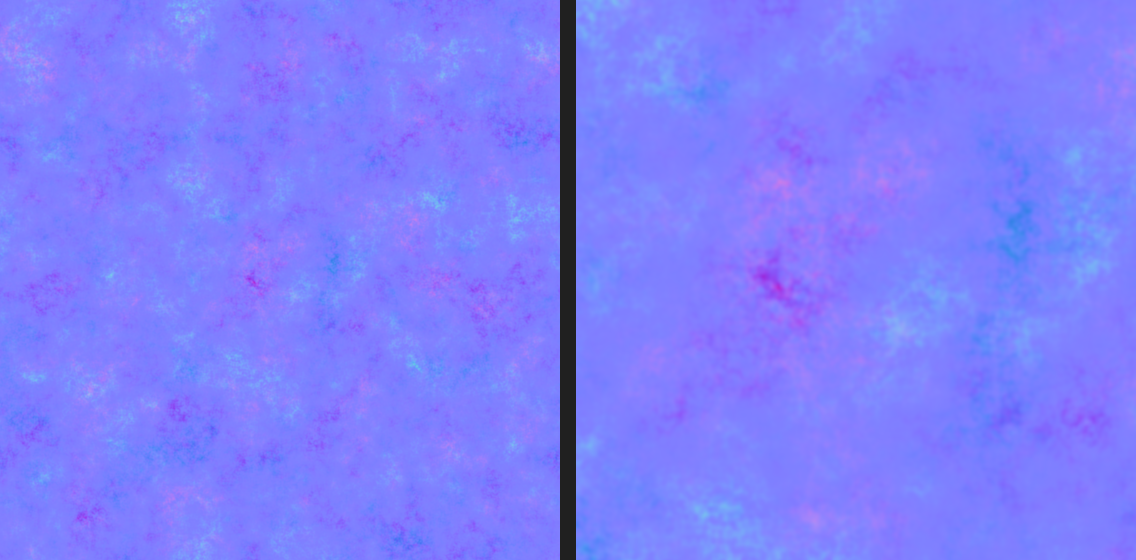
Left: the whole. Right: its middle third, enlarged.
Give the GLSL for this texture map, as a Shadertoy shader.

```glsl
// Tiling tangent-space normal map of a softly mottled, finely grained surface.
// Two wrapping gradient-noise sums give the tilt in x and y; the fine octaves grow
// with the broad ones, so grain gathers in patches and the ground stays flat.

const int   OCTAVES       = 6;
const int   GRAIN_OCTAVE  = 3;      // first octave that counts as grain
const float BASE_CELLS    = 7.0;    // whole number of noise cells per tile
const float GAIN          = 0.82;   // strength of each finer octave
const float GRAIN_GROUND  = 0.5;    // grain strength on the flat ground
const float GRAIN_PATCH   = 0.6;    // extra grain strength inside patches
const float NOISE_SPREAD  = 0.176;  // standard deviation of one noise octave
const float PATCH_POWER   = 1.4;    // above 1: flatter ground, stronger patches
const vec2  TILT_STRENGTH = vec2(0.041, 0.049);
const float CROSS_TILT    = -0.15;  // share of the y tilt leaning into x
const uint  SEED_X        = 17u;
const uint  SEED_Y        = 71u;

// Integer hash of a cell and a seed, giving a vector in -1..1
vec2 hashGradient(ivec2 cell, uint seed) {
    uvec3 v = uvec3(uvec2(cell), seed) * 1664525u + 1013904223u;
    v.x += v.y * v.z;
    v.y += v.z * v.x;
    v.z += v.x * v.y;
    v ^= v >> 16u;
    v.x += v.y * v.z;
    v.y += v.z * v.x;
    return vec2(v.xy >> 16u) / 32767.5 - 1.0;
}

// Contribution of one lattice corner, wrapped at the tile border
float cornerSlope(ivec2 cell, ivec2 corner, vec2 local, int cells, uint seed) {
    ivec2 wrapped = (cell + corner) % cells;
    return dot(hashGradient(wrapped, seed), local - vec2(corner));
}

// Gradient noise that repeats after a whole number of cells
float tiledNoise(vec2 p, int cells, uint seed) {
    ivec2 cell = ivec2(floor(p));
    vec2 f = fract(p);
    vec2 blend = f * f * f * (f * (f * 6.0 - 15.0) + 10.0);
    float a = cornerSlope(cell, ivec2(0, 0), f, cells, seed);
    float b = cornerSlope(cell, ivec2(1, 0), f, cells, seed);
    float c = cornerSlope(cell, ivec2(0, 1), f, cells, seed);
    float d = cornerSlope(cell, ivec2(1, 1), f, cells, seed);
    return mix(mix(a, b, blend.x), mix(c, d, blend.x), blend.y);
}

// Sum of octaves scaled to about unit spread
float mottle(vec2 uv, uint seed) {
    float sum = 0.0, power = 0.0, amplitude = 1.0, cells = BASE_CELLS, grain = 1.0;
    for (int i = 0; i < OCTAVES; i++) {
        // Strengthen the grain where the broad octaves are strong
        if (i == GRAIN_OCTAVE) {
            grain = GRAIN_GROUND + GRAIN_PATCH * abs(sum) / (NOISE_SPREAD * sqrt(power));
        }
        uint octaveSeed = seed + uint(i) * 131u;
        // A random shift keeps the lattices of the octaves from lining up
        vec2 shift = hashGradient(ivec2(3, 5), octaveSeed) * 0.5 + 0.5;
        // Fade out grain that is finer than the pixels
        float visible = clamp(iResolution.y / cells - 1.0, 0.0, 1.0);
        float layer = tiledNoise(uv * cells + shift, int(cells), octaveSeed);
        sum += visible * grain * amplitude * layer;
        power += amplitude * amplitude;
        amplitude *= GAIN;
        cells *= 2.0;
    }
    return sum / (NOISE_SPREAD * sqrt(power));
}

// Flatten weak tilt and strengthen the patches
float patchCurve(float m) {
    return sign(m) * pow(abs(m), PATCH_POWER);
}

void mainImage(out vec4 fragColor, in vec2 fragCoord) {
    vec2 uv = fragCoord / iResolution.xy;

    // Surface tilt
    vec2 tilt = vec2(patchCurve(mottle(uv, SEED_X)), patchCurve(mottle(uv, SEED_Y)));
    tilt *= TILT_STRENGTH;
    tilt.x += CROSS_TILT * tilt.y;

    // Unit normal packed into colour
    vec3 normal = vec3(tilt, sqrt(max(1.0 - dot(tilt, tilt), 0.0)));
    fragColor = vec4(normal * 0.5 + 0.5, 1.0);
}
```
